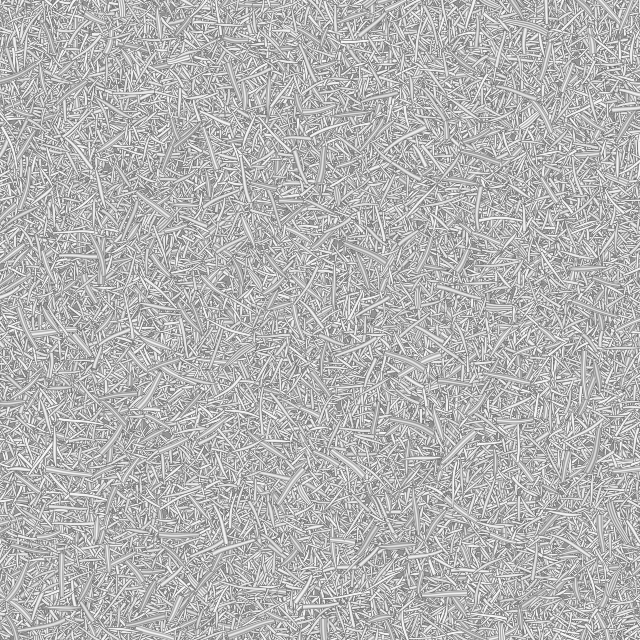
Give the GLSL for this texture map, as a three.js fragment shader.

```glsl
// Dense mat of dry, striated grass clippings in light grey.
// Jittered grids of nearly straight, tapering blades are stacked in layers;
// every blade has a dark rim, lengthwise ribs and a thin contact shadow.
varying vec2 vUv;

const float PI = 3.14159265;
const int LAYERS = 15;
const float FINE_CELL = 0.023;
const float COARSE_CELL = 0.041;
const float SOFT = 0.0008;       // half width of a smoothed edge
const float RIM = 0.00145;       // width of the dark border
const float SHADOW = 0.0012;     // reach of the contact shadow
const float GAP_TONE = 0.58;
const float RIM_TONE = 0.55;

vec4 hash4(vec2 cell, float seed) {
  vec4 p = fract(vec4(cell.xyx, seed) * vec4(0.1031, 0.1030, 0.0973, 0.1099));
  p += dot(p, p.wzxy + 33.33);
  return fract((p.xxyz + p.yzzw) * p.zywx);
}

vec2 rotate(vec2 p, float angle) {
  float c = cos(angle);
  float s = sin(angle);
  return vec2(c * p.x + s * p.y, c * p.y - s * p.x);
}

// Half width along a blade: t runs from -1 to 1, taper from blunt to pointed.
float bladeWidth(float t, float halfWidth, float taper) {
  float lean = 1.0 - 0.2 * t;
  return halfWidth * lean * (1.0 - taper * min(t * t, 1.0));
}

// Tone inside a blade from its signed distance and its cross position v.
float bladeTone(float dist, float v, float halfWidth, float bright) {
  float ribs = max(1.0, floor(halfWidth / 0.0018));
  float ribDepth = 0.27 * smoothstep(0.0019, 0.0034, halfWidth);
  float groove = 0.5 - 0.5 * cos(v * PI * ribs);
  float body = bright - ribDepth * groove + 0.03 * v;
  return mix(body, RIM_TONE, smoothstep(-RIM, 0.0, dist));
}

// Paints one blade, centred on the origin, over the tone below it.
float paintBlade(float below, vec2 p, float halfLength, float halfWidth,
                 vec4 style) {
  float t = p.x / halfLength;
  float bend = (style.x - 0.5) * 0.2 * halfLength;
  float wave = 0.025 * halfLength * sin(t * 3.0 + style.w * 6.0);
  float y = p.y - bend * (t * t - 0.3) - wave;
  float taper = smoothstep(0.25, 0.9, style.y);
  float width = bladeWidth(t, halfWidth, taper);
  float dist = max(abs(y) - width, abs(p.x) - halfLength);
  float v = clamp(y / max(width, 0.0003), -1.0, 1.0);
  float tone = bladeTone(dist, v, halfWidth, mix(0.87, 0.97, style.z));
  float shaded = below * (1.0 - 0.17 * (1.0 - smoothstep(0.0, SHADOW, dist)));
  return mix(shaded, tone, 1.0 - smoothstep(-SOFT, SOFT, dist));
}

// One grid of blades; neighbouring cells are visited in a fixed order.
float paintLayer(float below, vec2 uv, float cellSize, float coarse, float seed) {
  vec2 p = rotate(uv, seed * 1.7) / cellSize + seed * 7.31;
  vec2 home = floor(p);
  float tone = below;
  for (int j = -1; j <= 1; j++) {
    for (int i = -1; i <= 1; i++) {
      vec2 cell = home + vec2(float(i), float(j));
      vec4 place = hash4(cell, seed + 3.7);
      vec4 style = hash4(cell + 57.0, seed + 19.3);
      vec2 local = (p - cell - place.xy) * cellSize;
      float size = place.w;
      float halfLength = cellSize * mix(0.42, 0.95, size);
      float fineWidth = mix(0.0015, 0.0025, style.w);
      float coarseWidth = mix(0.0021, 0.0056, style.w * style.w);
      float halfWidth = mix(fineWidth, coarseWidth, coarse);
      if (dot(local, local) < cellSize * cellSize) {
        tone = paintBlade(tone, rotate(local, place.z * 2.0 * PI),
                          halfLength, halfWidth, style);
      }
    }
  }
  return tone;
}

void main() {
  float tone = GAP_TONE;
  // Every third layer, the top one included, holds the long, broad blades.
  for (int i = 0; i < LAYERS; i++) {
    float layer = float(i);
    float coarse = step(1.5, mod(layer, 3.0));
    float cellSize = mix(FINE_CELL, COARSE_CELL, coarse);
    tone = paintLayer(tone, vUv, cellSize, coarse, layer + 1.0);
  }
  gl_FragColor = vec4(vec3(clamp(tone, 0.0, 1.0)), 1.0);
}
```
